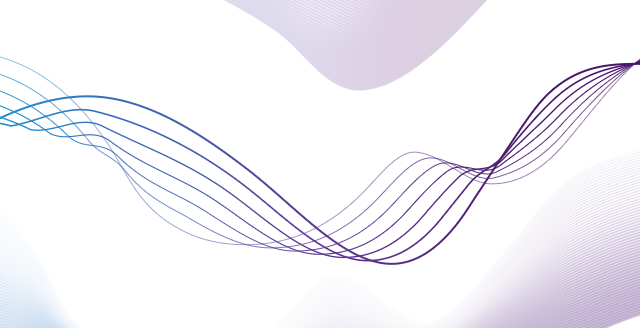
This background is drawn by a Shadertoy shader. Its source:

```glsl
// Flowing blue to violet strands over white, framed by pale striped waves.

const float WIDTH = 768.0;   // canvas width in design units
const int STRANDS = 7;
const int RIBBON_KNOTS = 11;
const int EDGE_KNOTS = 6;

// Cubic through two knots (x, y, slope); returns height and slope at x.
vec2 hermite(float x, vec3 a, vec3 b) {
    float w = b.x - a.x;
    float t = (x - a.x) / w;
    float d = (b.y - a.y) / w;
    float c2 = 3.0 * d - 2.0 * a.z - b.z;
    float c3 = a.z + b.z - 2.0 * d;
    return vec2(a.y + w * t * (a.z + t * (c2 + t * c3)),
                a.z + t * (2.0 * c2 + 3.0 * t * c3));
}

// Piecewise edge; gives the height "outside" beyond its knots.
vec2 edgeCurve(vec3 knots[EDGE_KNOTS], float x, float outside) {
    vec2 edge = vec2(outside, 0.0);
    for (int i = 0; i < EDGE_KNOTS - 1; i++) {
        if (x >= knots[i].x && x < knots[i + 1].x) edge = hermite(x, knots[i], knots[i + 1]);
    }
    return edge;
}

// Antialiased stroke; strokes below one pixel fade instead of thinning.
float stroke(float dist, float halfWidth, float px) {
    float h = max(halfWidth, 0.5 * px);
    return clamp(0.5 + (h - dist) / px, 0.0, 1.0) * min(1.0, halfWidth / (0.5 * px));
}

// Fine stripes that settle to their mean when too dense to resolve.
float stripes(float phase, float spacing, float px) {
    float contrast = smoothstep(1.2, 2.6, spacing / px);
    return 0.5 + 0.5 * contrast * cos(6.2832 * phase);
}

// Striped sheet between two edges, denser with depth.
float sheet(float y, vec2 top, float bottom, float count, float px) {
    float thickness = max(top.x - bottom, 1.0);
    float depth = (top.x - y) / thickness;
    float spacing = thickness / count / sqrt(1.0 + top.y * top.y);
    float lines = stripes(depth * count, spacing, px);
    float inside = smoothstep(-px, px, top.x - y) * smoothstep(-px, px, y - bottom);
    float fill = smoothstep(0.25, 1.0, depth);
    return inside * mix(lines * (0.12 + 0.65 * depth), 0.85, fill * 0.75);
}

vec3 strandColor(float x) {
    vec3 c = mix(vec3(0.12, 0.56, 0.80), vec3(0.24, 0.40, 0.71), smoothstep(0.0, 170.0, x));
    c = mix(c, vec3(0.36, 0.20, 0.56), smoothstep(150.0, 420.0, x));
    return mix(c, vec3(0.28, 0.09, 0.42), smoothstep(400.0, 680.0, x));
}

// Strands blended between a bold and a fine guide curve.
vec3 drawStrands(vec3 color, vec2 p, float px) {
    vec3 bold[RIBBON_KNOTS] = vec3[](
        vec3(-150, 242, 0), vec3(-10, 247, 0), vec3(-10, 247, 0.5), vec3(105, 278, 0),
        vec3(300, 188, -0.78), vec3(470, 77, 0), vec3(550, 127, 1.3), vec3(575, 164, 1.5),
        vec3(610, 217, 1.5), vec3(660, 283, 0.9), vec3(770, 317, 0));
    vec3 fine[RIBBON_KNOTS] = vec3[](
        vec3(-10, 328, -0.25), vec3(130, 220, -1.5), vec3(130, 220, -1.5), vec3(160, 170, -1.5),
        vec3(215, 119, -0.55), vec3(295, 100, 0), vec3(430, 157, 0.95), vec3(497, 211, 0),
        vec3(590, 173, 0), vec3(680, 224, 1.2), vec3(771, 325, 0.8));
    vec3 ink = strandColor(p.x);
    for (int s = STRANDS - 1; s >= 0; s--) {
        float blend = float(s) / float(STRANDS - 1);
        float halfWidth = mix(1.2, 0.32, pow(blend, 0.75));
        for (int i = 0; i < RIBBON_KNOTS - 1; i++) {
            vec3 a = mix(bold[i], fine[i], blend);
            vec3 b = mix(bold[i + 1], fine[i + 1], blend);
            if (p.x < a.x || p.x >= b.x) continue;
            vec2 curve = hermite(p.x, a, b);
            float dist = abs(p.y - curve.x) / sqrt(1.0 + curve.y * curve.y);
            color = mix(color, ink, stroke(dist, halfWidth, px));
        }
    }
    return color;
}

void mainImage(out vec4 fragColor, in vec2 fragCoord) {
    float px = WIDTH / iResolution.x;
    vec2 p = fragCoord * px;
    vec3 color = vec3(1.0);

    // Hanging lavender drop with a pale striped sheen
    vec3 drop[EDGE_KNOTS] = vec3[](
        vec3(252, 402, -0.5), vec3(330, 357, -0.68), vec3(380, 310, -0.93),
        vec3(430, 285, 0), vec3(520, 329, 0.85), vec3(600, 410, 1.05));
    float dropMask = smoothstep(-px, px, p.y - edgeCurve(drop, p.x, 1000.0).x);
    vec3 dropColor = mix(vec3(0.87, 0.86, 0.93), vec3(0.86, 0.81, 0.88), smoothstep(300.0, 520.0, p.x));
    float sheen = 1.0 - smoothstep(0.2, 1.0, length((p - vec2(395, 398)) / vec2(85, 70)));
    dropColor += 0.07 * sheen * stripes((p.y + 0.5 * p.x) / 4.0, 3.6, px);
    color = mix(color, dropColor, dropMask);

    // Violet wave along the lower right
    vec3 wave[EDGE_KNOTS] = vec3[](
        vec3(300, -30, 0.7), vec3(403, 63, 0), vec3(500, 8, -0.3),
        vec3(600, 85, 1.15), vec3(680, 176, 0.75), vec3(772, 216, 0.3));
    float waveBottom = p.x < 640.0 ? hermite(p.x, vec3(300, -100, 0.2), vec3(640, -25, 0)).x
                                   : hermite(p.x, vec3(640, -25, 0), vec3(768, 15, 0.3)).x;
    float waveAlpha = sheet(p.y, edgeCurve(wave, p.x, -1000.0), waveBottom, 60.0, px);
    color = mix(color, vec3(0.66, 0.57, 0.75), waveAlpha * mix(0.5, 0.95, smoothstep(420.0, 660.0, p.x)));

    // Blue wave in the lower left corner
    vec3 corner[EDGE_KNOTS] = vec3[](
        vec3(-5, 144, -0.7), vec3(25, 115, -1.1), vec3(50, 78, -1.8),
        vec3(75, 28, -1.7), vec3(98, 0, -0.8), vec3(110, -8, -0.6));
    float cornerAlpha = sheet(p.y, edgeCurve(corner, p.x, -1000.0), -25.0, 45.0, px);
    color = mix(color, vec3(0.58, 0.73, 0.88), cornerAlpha * mix(0.6, 0.95, smoothstep(10.0, 80.0, p.x)));

    fragColor = vec4(drawStrands(color, p, px), 1.0);
}
```
